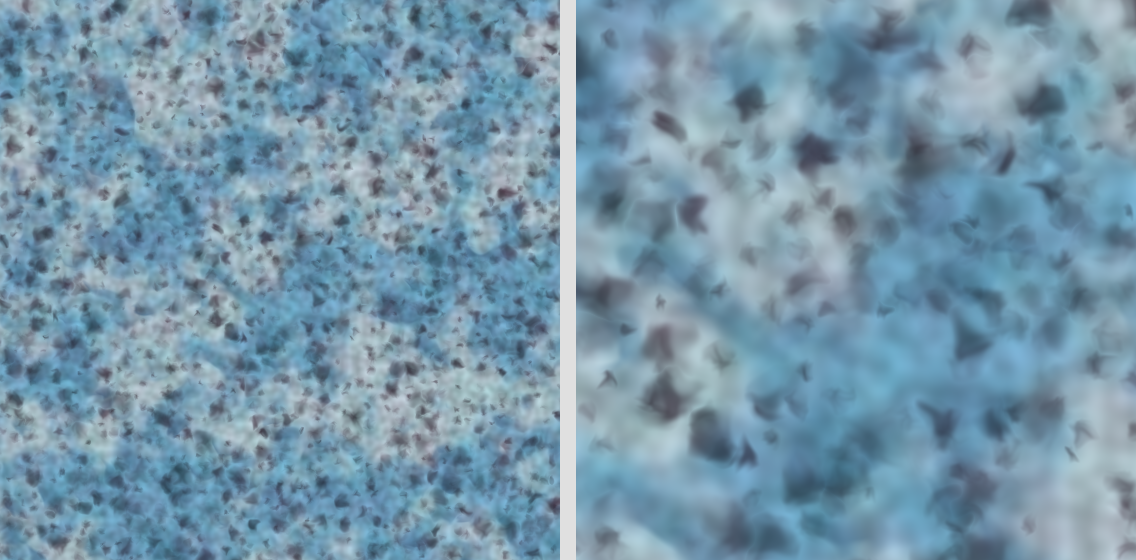
Left: the whole. Right: its middle third, enlarged.
Write a WebGL 2 fragment shader that draws this texture.

```glsl
#version 300 es
precision highp float;

#define PALE_COLOR vec3(0.650, 0.725, 0.755)
#define BLUE_COLOR vec3(0.415, 0.620, 0.735)
#define DEEP_COLOR vec3(0.230, 0.375, 0.500)
#define SPOT_COLOR vec3(0.210, 0.170, 0.215)
#define LIGHT_DIR vec2(0.64, 0.77)
#define PATCH_SCALE 5.0
#define LUMP_CELLS 13.0
#define SPOT_CELLS 25.0
#define SPECK_CELLS 46.0
#define GRAIN_SCALE 68.0
#define GRAIN_AMOUNT 0.19

uniform vec2 u_resolution;
out vec4 fragColor;

vec3 hash3(vec2 cell) {
    uvec2 k = uvec2(ivec2(cell) + 4096);
    uint n = k.x * 1597u + k.y * 51749u;
    uvec3 v = uvec3(n, n + 7919u, n + 15733u);
    v = (v ^ (v >> 15u)) * 73244475u;
    v = (v ^ (v >> 16u)) * 73244475u;
    v ^= v >> 16u;
    return vec3(v & 65535u) / 65535.0;
}

vec2 gradientAt(vec2 cell) {
    float angle = 6.28318 * hash3(cell).x;
    return vec2(cos(angle), sin(angle));
}

// Gradient noise, roughly -0.7 to 0.7
float noise(vec2 p) {
    vec2 i = floor(p);
    vec2 f = p - i;
    vec2 w = f * f * f * (f * (f * 6.0 - 15.0) + 10.0);
    vec2 e = vec2(1.0, 0.0);
    float a = dot(gradientAt(i), f);
    float b = dot(gradientAt(i + e), f - e);
    float c = dot(gradientAt(i + e.yx), f - e.yx);
    float d = dot(gradientAt(i + 1.0), f - 1.0);
    return mix(mix(a, b, w.x), mix(c, d, w.x), w.y);
}

// Scattered ragged blobs, darkest on the side away from the light
float blobs(vec2 uv, float cells, float fill, float core, float relief, float seed) {
    vec2 p = uv * cells + seed;
    p += 0.30 * vec2(noise(p * 1.7 + 31.0), noise(p * 1.7 + 67.0));
    p += 0.16 * vec2(noise(p * 4.0 + 11.0), noise(p * 4.0 + 97.0));
    vec2 home = floor(p);
    float shade = 0.0;
    for (int y = -1; y <= 1; y++) {
        for (int x = -1; x <= 1; x++) {
            vec2 cell = home + vec2(x, y);
            vec3 place = hash3(cell);
            vec3 traits = hash3(cell + 513.0);
            float radius = mix(0.28, 0.66, traits.x);
            vec2 d = (p - cell - 0.1 - 0.8 * place.xy) / radius;
            float inside = 1.0 - smoothstep(core, 1.0, length(d));
            float tone = smoothstep(-0.1, 1.0, 1.0 - relief - relief * dot(d, LIGHT_DIR));
            float present = smoothstep(-0.08, 0.08, fill - place.z);
            shade = max(shade, inside * tone * present * mix(0.45, 1.0, traits.y));
        }
    }
    return shade;
}

void main() {
    vec2 uv = gl_FragCoord.xy / min(u_resolution.x, u_resolution.y);

    // Broad blue patches over pale ground
    float field = noise(uv * PATCH_SCALE + 9.0)
                + 0.7 * noise(uv * PATCH_SCALE * 2.3 + 41.0)
                + 0.5 * noise(uv * PATCH_SCALE * 5.0 + 83.0);
    float tint = smoothstep(-0.50, 0.45, field);

    // Relief lumps gather in the patches, spots lie everywhere
    float lump = blobs(uv, LUMP_CELLS, 0.15 + 0.80 * tint, 0.60, 0.62, 17.0);
    float knob = blobs(uv, LUMP_CELLS * 1.5, 0.25 + 0.55 * tint, 0.50, 0.55, 431.0);
    float spot = blobs(uv, SPOT_CELLS, 0.50 + 0.25 * tint, 0.10, 0.28, 151.0);
    float speck = blobs(uv, SPECK_CELLS, 0.50, 0.00, 0.20, 307.0);

    vec3 color = mix(PALE_COLOR, BLUE_COLOR, tint);
    color = mix(color, DEEP_COLOR, 0.70 * lump);
    color = mix(color, DEEP_COLOR, 0.55 * knob);
    vec3 spotColor = mix(SPOT_COLOR, DEEP_COLOR * 0.6, 0.65 * tint);
    color = mix(color, spotColor, 0.90 * spot);
    color = mix(color, spotColor, 0.60 * speck);

    // Soft grain with faint warm and cool drift
    float grain = noise(uv * GRAIN_SCALE + 5.0) + 0.8 * noise(uv * GRAIN_SCALE * 0.5 + 59.0);
    float drift = noise(uv * 15.0 + 201.0) + 0.6 * noise(uv * 45.0 + 133.0);
    color *= 1.0 + GRAIN_AMOUNT * grain;
    color += 0.050 * drift * vec3(1.0, -0.35, 0.1);

    fragColor = vec4(clamp(color, 0.0, 1.0), 1.0);
}
```
